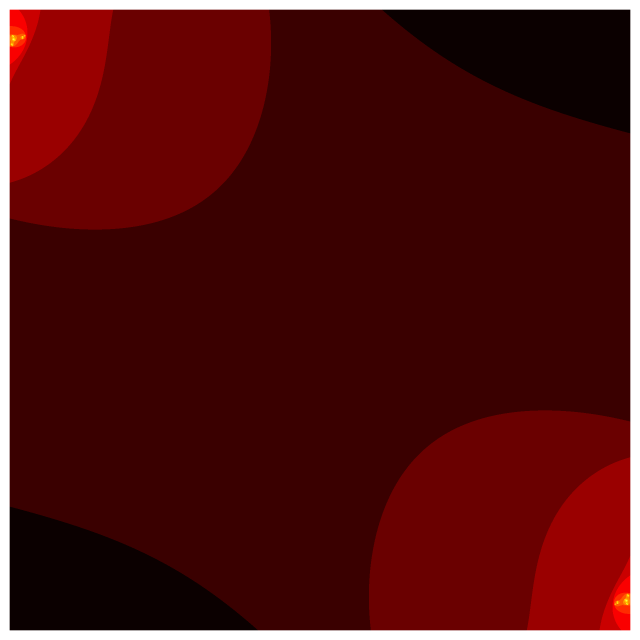
Write a three.js fragment shader that draws this background.

```glsl
varying vec2 vUv;

// Escape count of z -> z^2 + c, scaled to 0..1
float escapeLevel(vec2 z) {
  vec2 c = vec2(-0.8176, 1.430);
  float count = 0.0;
  for (int i = 0; i < 14; i++) {
    z = vec2(z.x * z.x - z.y * z.y, 2.0 * z.x * z.y) + c;
    if (dot(z, z) > 4.0) break;
    count += 1.0;
  }
  return count / 14.0;
}

// Heat ramp: black, red, yellow, white
vec3 heatColor(float level) {
  return clamp(vec3(
    0.0416 + level * 2.625,
    (level - 0.365) / 0.381,
    (level - 0.746) / 0.254
  ), 0.0, 1.0);
}

// Square fractal panel on a white margin
vec3 panelColor(vec2 uv) {
  vec2 p = uv - 0.5;
  if (max(abs(p.x), abs(p.y)) > 0.485) return vec3(1.0);
  return heatColor(escapeLevel(p * 1.3175));
}

void main() {
  // Average a 3 x 3 grid of samples to smooth the band edges
  vec2 footprint = fwidth(vUv);
  vec3 color = vec3(0.0);
  for (int y = -1; y <= 1; y++) {
    for (int x = -1; x <= 1; x++) {
      color += panelColor(vUv + vec2(float(x), float(y)) * footprint / 3.0);
    }
  }
  gl_FragColor = vec4(color / 9.0, 1.0);
}
```
